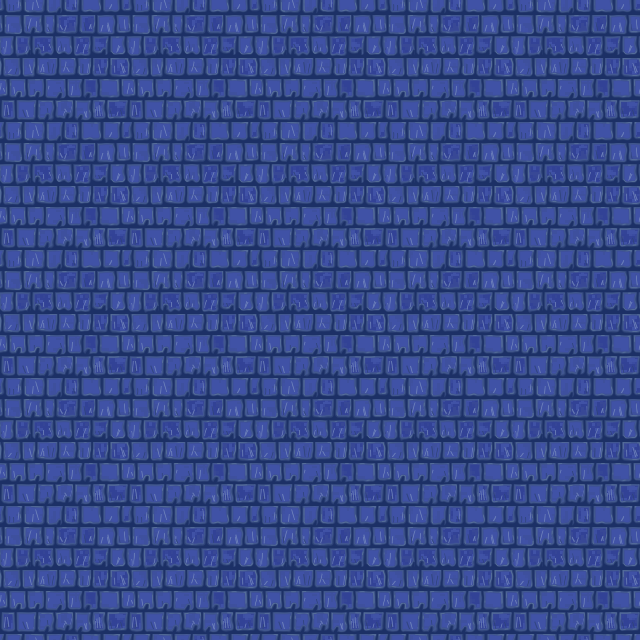
A WebGL 2 fragment shader for this texture:

```glsl
#version 300 es
precision highp float;

uniform vec2 u_resolution;
out vec4 fragColor;

float hash(vec2 p) {
  vec3 q = fract(p.xyx * vec3(0.1031, 0.1030, 0.0973));
  q += dot(q, q.yzx + 33.33);
  return fract((q.x + q.y) * q.z);
}

// Value noise that wraps after a whole number of lattice cells
float noise(vec2 p, float period) {
  vec2 i = floor(p), f = fract(p);
  f = f * f * (3.0 - 2.0 * f);
  vec2 a = mod(i, period), b = mod(i + 1.0, period);
  return mix(mix(hash(a), hash(vec2(b.x, a.y)), f.x),
             mix(hash(vec2(a.x, b.y)), hash(b), f.x), f.y);
}

// Uneven joint between shingles; seven per repeat
float jointX(float i, float row) {
  return i + 0.38 * (hash(vec2(mod(i, 7.0), row + 11.0)) - 0.5);
}

float segmentDistance(vec2 p, vec2 a, vec2 b) {
  vec2 ab = b - a;
  return length(p - a - ab * clamp(dot(p - a, ab) / dot(ab, ab), 0.0, 1.0));
}

// Box with rounder lower corners
float shingleDistance(vec2 p, vec2 halfSize) {
  float radius = p.y < 0.0 ? 0.17 : 0.07;
  vec2 q = abs(p) - halfSize + radius;
  return length(max(q, 0.0)) + min(max(q.x, q.y), 0.0) - radius;
}

void main() {
  const vec3 BLUE = vec3(0.25, 0.32, 0.65);
  const vec3 DEEP_BLUE = vec3(0.19, 0.25, 0.58);
  const vec3 DULL_BLUE = vec3(0.24, 0.31, 0.59);
  const vec3 GREY_RIM = vec3(0.26, 0.35, 0.56);
  const vec3 DARK_RIM = vec3(0.18, 0.26, 0.47);
  const vec3 GAP = vec3(0.11, 0.19, 0.40);

  // Thirty rows; the pattern repeats every six units both ways
  vec2 p = gl_FragCoord.xy / u_resolution * 30.0 - vec2(0.0, 0.3);
  float aa = 22.0 / min(u_resolution.x, u_resolution.y);
  float row = mod(floor(p.y), 6.0);
  float wobble = noise(p * 3.0, 18.0) - 0.5;

  // Find the shingle and its two joints
  float x = p.x * 7.0 / 6.0 + hash(vec2(row, 5.0)) + 0.07 * wobble;
  float column = floor(x);
  if (x < jointX(column, row)) column -= 1.0;
  else if (x >= jointX(column + 1.0, row)) column += 1.0;
  float left = jointX(column, row), right = jointX(column + 1.0, row);
  vec2 id = vec2(mod(column, 7.0), row);
  float width = (right - left) * 6.0 / 7.0;
  vec2 local = vec2((x - left) * 6.0 / 7.0 - 0.5 * width, fract(p.y));

  // Shingle outline with an uneven foot
  bool ragged = row == 3.0;
  float foot = 0.07 + 0.10 * hash(id + 23.0)
             + (ragged ? 0.14 : 0.05) * (noise(p * 5.0, 30.0) - 0.5);
  vec2 halfSize = vec2(0.5 * width - 0.03, 0.5 * (1.03 - foot));
  float d = shingleDistance(local - vec2(0.0, foot + halfSize.y), halfSize);

  // Split at the foot of some shingles
  if (hash(id + 41.0) > 0.72) {
    float splitX = (hash(id + 43.0) - 0.5) * width * 0.6;
    float split = segmentDistance(local, vec2(splitX, foot - 0.05),
                                  vec2(splitX + 0.08, foot + 0.2));
    d = max(d, 0.07 - 0.2 * max(local.y - foot, 0.0) - split);
  }

  // Flat face with blocky dark blotches
  float blotch = noise(floor(p * 8.0) / 2.0, 24.0);
  float patchy = step(0.74, hash(id + 61.0));
  vec3 color = mix(BLUE, DEEP_BLUE,
                   patchy * smoothstep(0.32, 0.48, blotch) * 0.9);
  color = mix(color, DULL_BLUE, 0.5 * smoothstep(0.68, 0.78, blotch));

  // Pale scratches fanning up from the foot
  float wear = row == 5.0 || row == 1.0 ? 0.3 : 0.8;
  for (int i = 0; i < 4; i++) {
    vec2 key = id + vec2(71.0, 83.0) + float(i) * 9.0;
    float startX = ((float(i) + hash(key)) / 4.0 - 0.5) * width * 0.85;
    float startY = foot + 0.06 + 0.2 * hash(key + 2.0);
    float lean = (hash(key + 3.0) - 0.5) * 0.26;
    float rise = 0.15 + 0.33 * hash(key + 4.0);
    float scratch = segmentDistance(local, vec2(startX, startY),
                                    vec2(startX + lean, startY + rise));
    float visible = step(hash(key + 5.0), wear);
    vec3 tint = mix(DARK_RIM, vec3(0.45, 0.53, 0.74), step(0.3, hash(key + 6.0)));
    color = mix(color, tint, visible * 0.75 * (1.0 - smoothstep(0.0, 0.012 + aa, scratch)));
  }

  // Worn rims, then the shadowed gap
  float edge = d + 0.05 * wobble;
  color = mix(color, DULL_BLUE, smoothstep(-aa, aa, edge + 0.13));
  color = mix(color, GREY_RIM, smoothstep(-aa, aa, edge + 0.095));
  float glint = smoothstep(0.58, 0.8, noise(p * 4.0 + 7.0, 24.0));
  color = mix(color, vec3(0.38, 0.48, 0.63),
              0.6 * glint * (1.0 - smoothstep(0.01, 0.02 + aa, abs(edge + 0.07))));
  color = mix(color, DARK_RIM, smoothstep(-aa, aa, edge + 0.045));
  color = mix(color, GAP, smoothstep(-aa, aa, d + 0.005));
  fragColor = vec4(color, 1.0);
}
```
